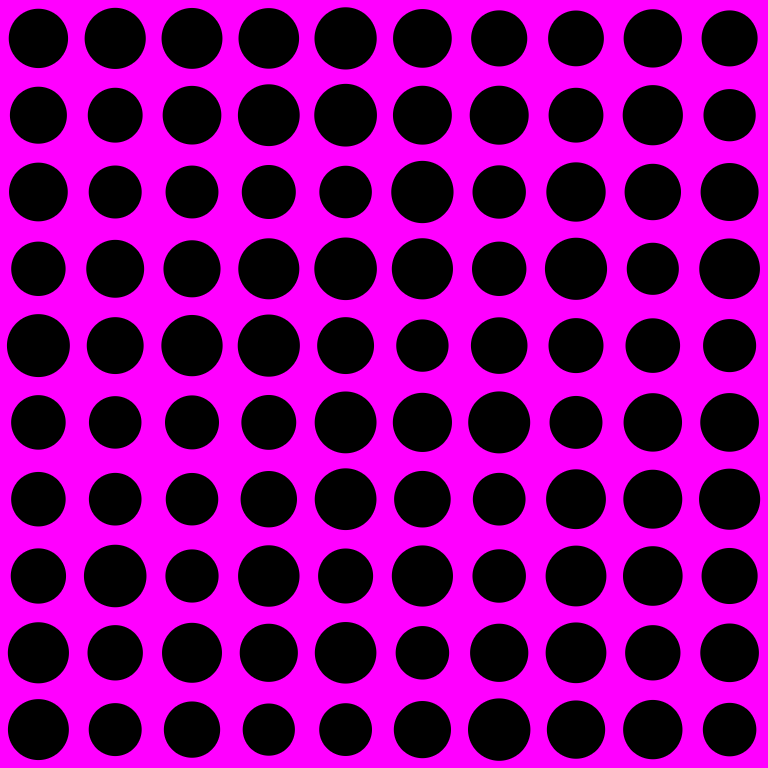
Reproduce this pattern procedurally as a WebGL 2 fragment shader.

```glsl
#version 300 es
precision highp float;
// Ten by ten grid of black discs of slightly varied size on flat magenta.

uniform vec2 u_resolution;
out vec4 fragColor;

// Sine-free hash of a grid cell, 0 to 1
float hashCell(vec2 cell) {
    uvec2 q = uvec2(cell) * uvec2(1597u, 3571u) + uvec2(911u, 357u);
    uint n = (q.x ^ (q.y << 7u)) * 74093u;
    n = (n ^ (n >> 13u)) * 60493u;
    n ^= n >> 15u;
    return float(n & 0xffffu) / 65535.0;
}

void main() {
    vec2 grid = gl_FragCoord.xy / u_resolution * 10.0;
    vec2 cell = mod(floor(grid), 10.0);
    float pixel = 10.0 / min(u_resolution.x, u_resolution.y);

    // Centred disc, radius varied per cell
    float radius = mix(0.338, 0.41, hashCell(cell));
    float disc = length(fract(grid) - 0.5) - radius;

    // One-pixel soft edge
    float ground = clamp(disc / pixel + 0.5, 0.0, 1.0);
    fragColor = vec4(vec3(1.0, 0.0, 1.0) * ground, 1.0);
}
```
